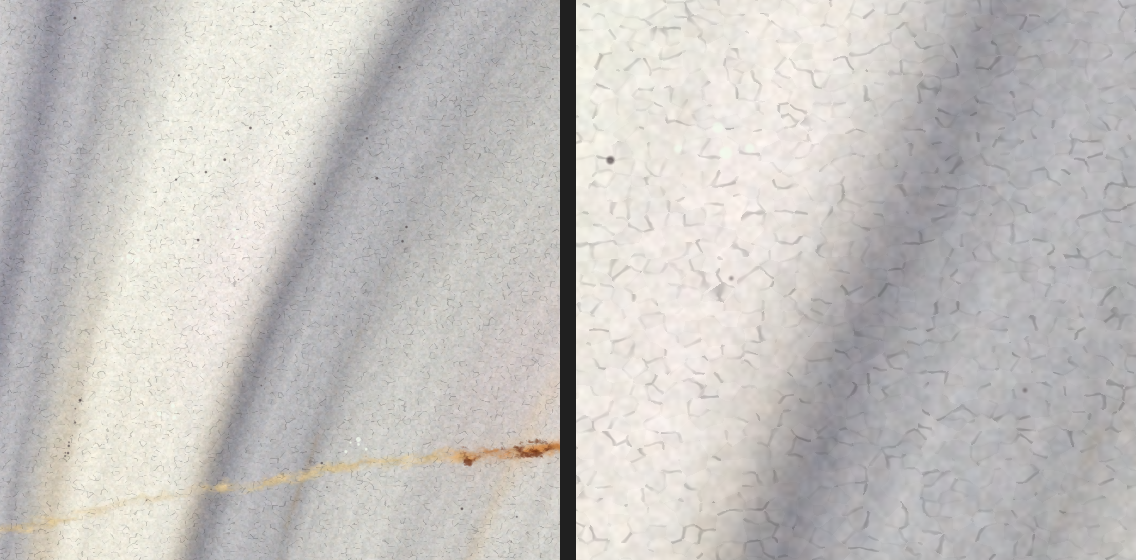
Left, the full canvas; right, a detail of the centre.
Write a Shadertoy shader that draws this texture.

```glsl
// Polished marble: soft grey bands fan out across a cream ground, cut by
// one crumbly ochre vein that rusts to the right. Bands are profiles over a
// bent coordinate; Voronoi crystals, specks and sparkles add the fine grain.

#define DARK_GREY   vec3(0.53, 0.525, 0.55)
#define CREAM       vec3(0.935, 0.93, 0.89)
#define OCHRE       vec3(0.85, 0.75, 0.56)
#define RUST        vec3(0.74, 0.46, 0.24)
#define DEEP_RUST   vec3(0.42, 0.18, 0.07)
#define WARM_SHIFT  vec3(-0.015, -0.055, -0.11)
#define CRYSTALS    vec2(92.0, 118.0)
#define CRACK_DEPTH 0.17
#define GRAIN       0.085
#define STREAKS     0.30
#define SPECKS      60
#define VEIN_WIDTH  0.012

float hash12(vec2 p) {
    vec3 q = fract(p.xyx * 0.1031);
    q += dot(q, q.yzx + 33.33);
    return fract((q.x + q.y) * q.z);
}

vec2 hash22(vec2 p) {
    return vec2(hash12(p), hash12(p + vec2(57.3, 113.7)));
}

float valueNoise(vec2 p) {
    vec2 i = floor(p), f = fract(p);
    f = f * f * (3.0 - 2.0 * f);
    return mix(mix(hash12(i), hash12(i + vec2(1, 0)), f.x),
               mix(hash12(i + vec2(0, 1)), hash12(i + vec2(1, 1)), f.x), f.y);
}

float fbm(vec2 p) {
    float sum = 0.0, amp = 0.5;
    for (int i = 0; i < 4; i++) {
        sum += amp * valueNoise(p);
        p = p * 2.03 + 17.1;
        amp *= 0.5;
    }
    return sum / 0.9375;
}

float band(float x, float centre, float width) {
    float d = (x - centre) / width;
    return exp(-d * d);
}

// Bent coordinate: constant along each band, equal to x at mid height
float fanCoord(vec2 p) {
    float t = p.y - 0.5;
    return (p.x - 0.16 * t) / (1.0 + 0.46 * t + 0.26 * t * t);
}

vec2 fanPoint(float s, float y) {
    float t = y - 0.5;
    return vec2(s * (1.0 + 0.46 * t + 0.26 * t * t) + 0.16 * t, y);
}

// Brightness of the bands, 0 = dark grey, 1 = cream
float bandTone(float s, float y) {
    float tone = mix(0.46, 0.97, smoothstep(0.10, 0.24, s));
    tone = mix(tone, 0.51, smoothstep(0.425, 0.505, s));
    tone += 0.17 * smoothstep(0.69, 0.88, s);
    tone += 0.16 * band(s, -0.06, 0.03) - 0.34 * band(s, 0.012, 0.024);
    tone -= 0.10 * band(s, 0.10, 0.012) + 0.33 * band(s, 0.521, 0.03);
    tone += 0.06 * band(s, 0.60, 0.025) - 0.12 * band(s, 0.68, 0.03);
    float streak = fbm(vec2(s * 26.0, y * 1.3)) - 0.5;
    float pale = band(s, 0.34, 0.12);
    return tone + STREAKS * streak * (1.0 - 0.55 * pale);
}

// x: crack strength, drawn per edge at random; y: tint of the nearest crystal
vec2 crystals(vec2 p) {
    vec2 cell = floor(p), id1 = cell, id2 = cell;
    float d1 = 9.0, d2 = 9.0;
    for (int j = -1; j <= 1; j++)
    for (int i = -1; i <= 1; i++) {
        vec2 id = cell + vec2(i, j);
        float d = distance(p, id + 0.1 + 0.8 * hash22(id));
        if (d < d1) { d2 = d1; id2 = id1; d1 = d; id1 = id; }
        else if (d < d2) { d2 = d; id2 = id; }
    }
    float edge = smoothstep(0.45, 1.0, hash12(id1 + id2 + 3.0));
    return vec2(edge * (1.0 - smoothstep(0.04, 0.28, d2 - d1)), hash12(id1 + 7.0));
}

float dot2d(vec2 p, vec2 centre, float radius, float soft) {
    return 1.0 - smoothstep(radius - soft, radius + soft, distance(p, centre));
}

void mainImage(out vec4 fragColor, in vec2 fragCoord) {
    vec2 p = fragCoord / iResolution.y;
    float soft = max(0.8 / iResolution.y, 0.0012);
    float s = fanCoord(p) + 0.014 * (fbm(p * 5.0) - 0.5);
    float lower = 1.0 - smoothstep(0.1, 0.75, p.y);

    // Bands with cool, rosy and warm tints
    vec3 col = mix(DARK_GREY, CREAM, clamp(bandTone(s, p.y), 0.0, 1.03));
    col += vec3(-0.005, -0.005, 0.018) * (1.0 - smoothstep(0.06, 0.15, s));
    col += vec3(-0.005, -0.002, 0.015) * band(s, 0.6, 0.08);
    col += vec3(0.012, -0.012, 0.012) * band(s, 0.41, 0.07) * band(p.y, 0.5, 0.2);
    col += vec3(0.02, -0.008, 0.0) * smoothstep(0.85, 1.0, s) * band(p.y, 0.35, 0.2);
    float warm = 0.75 * band(s, 0.18, 0.035) + 0.5 * band(s, 0.48, 0.03)
               + 0.25 * band(s, 0.3, 0.12) + 0.6 * band(s, 1.105, 0.02);
    warm += 0.7 * band(s, 0.689, 0.007) * smoothstep(0.4, 0.7, fbm(p * 30.0));
    col += WARM_SHIFT * warm * lower;

    // Ochre vein of loose grains, rusting to the right
    float veinY = 0.05 + 0.235 * p.x - 0.085 * p.x * p.x
                + 0.02 * (fbm(vec2(p.x * 20.0, 3.0)) - 0.5);
    float rough = fbm(p * vec2(55.0, 75.0));
    float veinDist = abs(p.y - veinY) / (VEIN_WIDTH * (0.2 + 1.6 * rough));
    float strength = 0.3 + 0.5 * smoothstep(0.32, 0.4, p.x) + 0.5 * band(p.x, 0.06, 0.06);
    strength *= 0.45 + 1.0 * smoothstep(0.3, 0.65, fbm(p * vec2(40.0, 90.0) + 9.0));
    float rust = smoothstep(0.74, 0.90, p.x);
    vec3 veinCol = mix(OCHRE, RUST, 0.85 * rust) * (0.84 + 0.32 * rough);
    col = mix(col, veinCol, 0.8 * min(strength, 1.0) * (1.0 - smoothstep(0.1, 1.3, veinDist)));
    col += vec3(0.0, -0.05, -0.10) * rust * exp(-veinDist * 0.6);
    for (int i = 0; i < 2; i++) {
        vec2 q = p - vec2(0.83 + 0.12 * float(i), veinY);
        float blot = length(q * vec2(1.0 - 0.4 * float(i), 1.0)) + 0.07 * (rough - 0.5);
        col = mix(col, DEEP_RUST, 0.75 * (1.0 - smoothstep(0.0, 0.018, blot)));
    }

    // Crystal grain with separate short cracks
    vec2 grain = crystals(p * CRYSTALS + 0.8 * fbm(p * 60.0));
    float broken = smoothstep(0.25, 0.75, valueNoise(p * 120.0));
    col *= 1.0 - CRACK_DEPTH * grain.x * (0.25 + 0.75 * broken);
    float fine = valueNoise(p * 210.0) + valueNoise(p * 330.0 + 40.0) - 1.0;
    vec3 tint = vec3(valueNoise(p * 130.0), 0.5, valueNoise(p * 130.0 + 80.0)) - 0.5;
    col += 0.03 * (grain.y - 0.5) + 0.5 * GRAIN * fine + 0.025 * tint;

    // Dark specks: scattered, and strung along the left warm band
    for (int i = 0; i < SPECKS; i++) {
        vec2 h = hash22(vec2(float(i), 4.7));
        float size = hash12(vec2(float(i), 9.1));
        vec2 centre = i < 12 ? fanPoint(0.188 + 0.008 * h.x, 0.14 + 0.15 * h.y) : h;
        float mark = dot2d(p, centre, 0.001 + 0.0016 * size * size, soft);
        col = mix(col, vec3(0.27, 0.23, 0.24), (0.3 + 0.4 * size) * mark);
    }

    // Small clusters of bright sparkles
    for (int i = 0; i < 20; i++) {
        vec2 home = 0.12 + 0.72 * hash22(vec2(float(i / 5), 31.0));
        vec2 offset = (hash22(vec2(float(i), 52.0)) - 0.5) * vec2(0.045, 0.025);
        float size = hash12(vec2(float(i), 71.0));
        float mark = dot2d(p, home + offset, 0.0015 + 0.003 * size, soft);
        col = mix(col, vec3(0.95, 0.98, 0.93), 0.8 * mark);
    }

    fragColor = vec4(clamp(col, 0.0, 1.0), 1.0);
}
```
